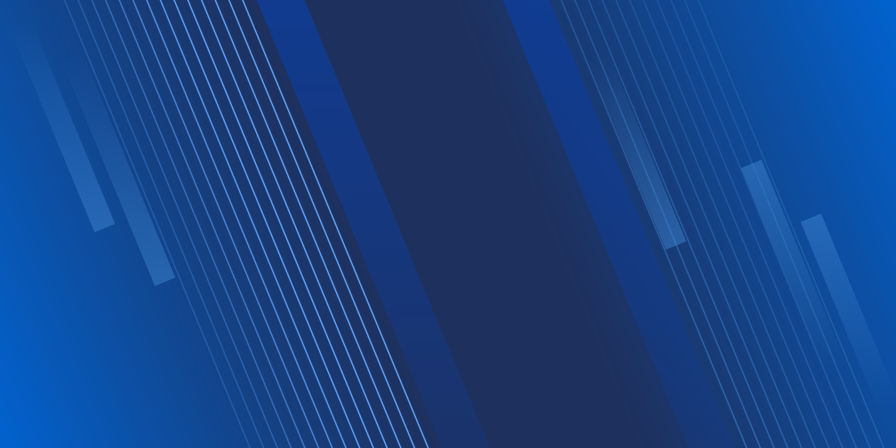
Write a WebGL 1 fragment shader that draws this background.

```glsl
precision highp float;
// Diagonal blue backdrop: navy centre, soft bands, fine pinstripes and fading bars.
uniform vec2 u_resolution;

const float SLOPE = 0.4142;               // horizontal run per unit of height
const vec2 DOWN = vec2(0.3827, -0.9239);  // unit vector along the stripes
const float PITCH = 0.0306;               // spacing of the pinstripes

const vec3 NAVY = vec3(0.118, 0.188, 0.365);
const vec3 AZURE = vec3(0.005, 0.385, 0.81);
const vec3 ROYAL = vec3(0.06, 0.235, 0.58);
const vec3 SKY = vec3(0.38, 0.65, 1.0);
const vec3 STEEL = vec3(0.24, 0.52, 0.82);

// Fraction of a pixel covered by a strip of half width w at distance d.
float coverage(float d, float w, float px) {
  float hi = min(d + 0.5 * px, w);
  float lo = max(d - 0.5 * px, -w);
  return clamp((hi - lo) / px, 0.0, 1.0);
}

// Wide diagonal band between two positions on the top edge.
float band(float s, float left, float right, float px) {
  float middle = 0.5 * (left + right);
  return coverage((s - middle) * -DOWN.y, 0.5 * (right - left) * -DOWN.y, px);
}

// Row of thin lines whose strength runs from first to last.
float pinstripes(float s, float start, float count, float first, float last, float px) {
  float i = clamp(floor((s - start) / PITCH + 0.5), 0.0, count - 1.0);
  float d = (s - start - i * PITCH) * -DOWN.y;
  float strength = mix(first, last, smoothstep(0.0, 0.7, i / (count - 1.0)));
  return coverage(d, 0.0017, px) * strength;
}

// Bar with a crisp end that fades out along its direction.
float fadingBar(vec2 p, vec2 end, vec2 dir, float len, float px) {
  vec2 q = p - end;
  float along = dot(q, dir);
  float across = dot(q, vec2(-dir.y, dir.x));
  float fade = clamp(1.0 - along / len, 0.0, 1.0);
  float edge = clamp(along / px + 0.5, 0.0, 1.0);
  return coverage(across, 0.0247, px) * edge * fade;
}

void main() {
  float px = 1.0 / u_resolution.y;
  vec2 p = gl_FragCoord.xy * px;
  float s = p.x - SLOPE * (1.0 - p.y);  // where this diagonal meets the top edge

  // Base gradient, brightening away from the central diagonal
  float glow = clamp((abs(s - 0.793) - 0.2) / 1.0, 0.0, 1.0);
  vec3 color = mix(NAVY, AZURE, pow(glow, 1.15));

  // Two broad bands, fading towards the bottom
  float bands = band(s, 0.573, 0.68, px) + band(s, 1.122, 1.226, px);
  color = mix(color, ROYAL, bands * mix(0.25, 0.92, p.y));

  // Pinstripes: bright on the left, faint on the right
  color = mix(color, SKY, pinstripes(s, 0.1439, 14.0, 0.22, 0.9, px));
  float lowGlow = mix(0.42, 0.26, p.y);
  color = mix(color, STEEL, pinstripes(s, 1.2526, 11.0, 1.3, 0.85, px) * lowGlow);

  // Bars fading upwards, then bars fading downwards
  float bars = fadingBar(p, vec2(0.234, 0.491), -DOWN, 0.50, px);
  bars += fadingBar(p, vec2(0.3685, 0.371), -DOWN, 0.55, px);
  bars += fadingBar(p, vec2(1.509, 0.452), -DOWN, 0.46, px);
  bars += fadingBar(p, vec2(1.677, 0.634), DOWN, 0.50, px);
  bars += fadingBar(p, vec2(1.810, 0.514), DOWN, 0.46, px);
  color = mix(color, STEEL, bars * 0.5);

  gl_FragColor = vec4(color, 1.0);
}
```
